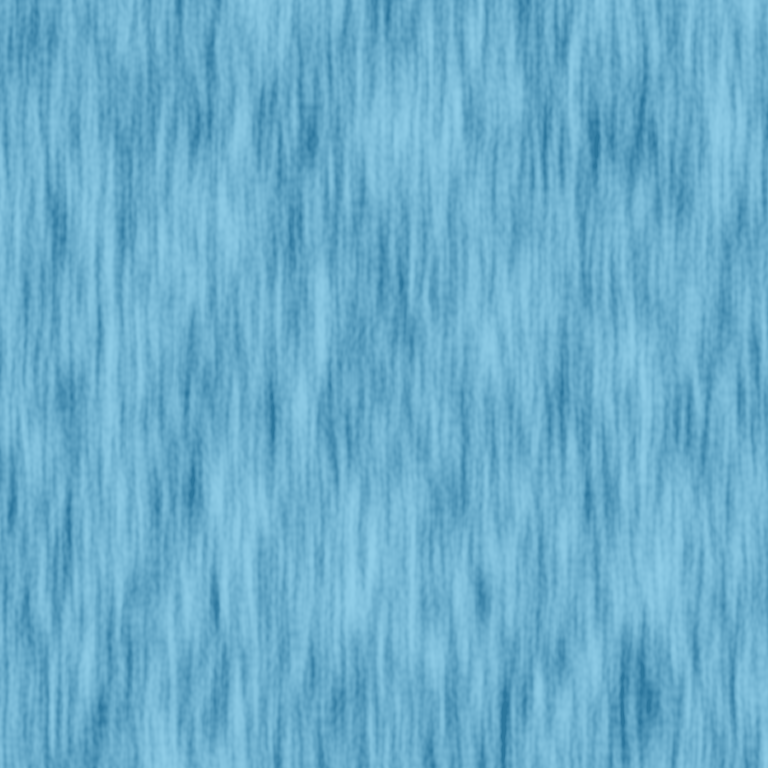
A Shadertoy shader for this texture:

```glsl
#define DEEP_BLUE vec3(0.19, 0.48, 0.63)
#define PALE_BLUE vec3(0.54, 0.785, 0.89)
#define MID_TONE 0.68
#define FIBRE_SCALE vec2(76.0, 8.0)
#define FINE_SCALE vec2(133.0, 15.0)
#define BUNDLE_SCALE vec2(37.0, 5.0)
#define PATCH_SCALE vec2(13.0, 3.6)
#define GRAIN_SCALE vec2(165.0, 105.0)
#define WOBBLE 0.004
#define EDGE_SHADE 0.75

// Integer hash turned into a unit gradient
vec2 hashGradient(ivec2 cell) {
    uvec2 h = uvec2(cell + 4096) * 1664525u + 12345u;
    h.x += h.y * 1664525u;
    h.y += h.x * 1664525u;
    h ^= h >> 16u;
    h.x += h.y * 1664525u;
    h.y += h.x * 1664525u;
    h ^= h >> 16u;
    float angle = float(h.x & 65535u) / 65536.0 * 6.28318;
    return vec2(cos(angle), sin(angle));
}

float gradientNoise(vec2 p) {
    vec2 base = floor(p);
    vec2 f = p - base;
    ivec2 cell = ivec2(base);
    vec2 u = f * f * f * (f * (f * 6.0 - 15.0) + 10.0);
    float a = dot(hashGradient(cell), f);
    float b = dot(hashGradient(cell + ivec2(1, 0)), f - vec2(1.0, 0.0));
    float c = dot(hashGradient(cell + ivec2(0, 1)), f - vec2(0.0, 1.0));
    float d = dot(hashGradient(cell + ivec2(1, 1)), f - vec2(1.0, 1.0));
    return mix(mix(a, b, u.x), mix(c, d, u.x), u.y);
}

// Vertical strands at several widths, plus soft patches and fine grain
float strandTone(vec2 p) {
    float tone = 0.48 * gradientNoise(p * FIBRE_SCALE + 3.7);
    tone += 0.38 * gradientNoise(p * FINE_SCALE + 41.3);
    tone += 0.34 * gradientNoise(p * BUNDLE_SCALE + 87.1);
    tone += 0.36 * gradientNoise(p * PATCH_SCALE + 19.6);
    tone += 0.18 * gradientNoise(p * GRAIN_SCALE + 63.2);
    return tone;
}

// Broad light and dark blotches hanging from the upper edge
float upperEdgeTone(vec2 p, float height) {
    float blotch = gradientNoise(vec2(p.x * 8.0 + 5.3, p.y * 1.5 + 0.9));
    float fringe = 0.06 * gradientNoise(vec2(p.x * 45.0, 7.4));
    float fade = smoothstep(0.84, 1.0, height + fringe);
    return EDGE_SHADE * fade * (blotch - 0.1);
}

void mainImage(out vec4 fragColor, in vec2 fragCoord) {
    vec2 p = fragCoord / iResolution.y;
    float height = p.y;

    // Gentle sideways drift of the strands
    p.x += WOBBLE * gradientNoise(p * vec2(14.0, 10.0) + 31.0);

    float tone = strandTone(p) + upperEdgeTone(p, height);

    // Compress highlights so the dark strands stand out
    tone = MID_TONE + tone - 0.6 * tone * tone;
    vec3 color = mix(DEEP_BLUE, PALE_BLUE, clamp(tone, -0.05, 1.1));
    fragColor = vec4(color, 1.0);
}
```
